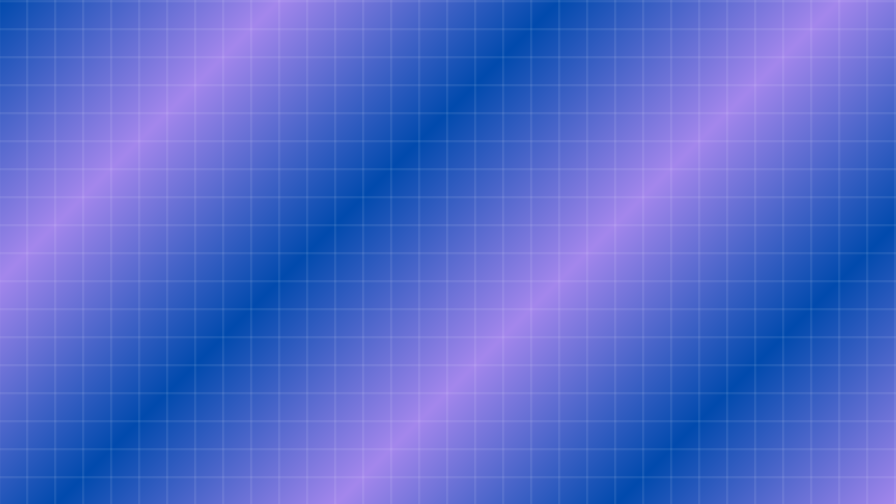
Give the GLSL for this background, as a Shadertoy shader.

```glsl
#define BAND_PERIOD 1.1111
#define GRID_CELL (1.0 / 18.0)
#define LINE_PHASE vec2(0.972, 0.956)
#define LINE_WIDTH 0.0044
#define LINE_ALPHA 0.08
#define DEEP_BLUE vec3(0.004, 0.290, 0.680)
#define SOFT_VIOLET vec3(0.640, 0.527, 0.926)

// Triangle wave: 0 at whole numbers, 1 halfway between them
float triangleWave(float t) {
    return 1.0 - abs(2.0 * fract(t) - 1.0);
}

// Antialiased coverage of the vertical (x) and horizontal (y) grid lines
vec2 gridCoverage(vec2 p, float pixel) {
    vec2 dist = abs(fract(p / GRID_CELL - LINE_PHASE + 0.5) - 0.5) * GRID_CELL;
    return clamp((0.5 * LINE_WIDTH - dist) / pixel + 0.5, 0.0, 1.0);
}

void mainImage(out vec4 fragColor, in vec2 fragCoord) {
    float pixel = 1.0 / iResolution.y;
    vec2 p = fragCoord * pixel;

    // Diagonal bands, measured from the upper left corner
    float diagonal = p.x + 1.0 - p.y;
    vec3 color = mix(DEEP_BLUE, SOFT_VIOLET, triangleWave(diagonal / BAND_PERIOD));

    // Two layers of faint white lines, brighter where they cross
    vec2 lines = LINE_ALPHA * gridCoverage(p, pixel);
    color = mix(color, vec3(1.0), lines.x);
    color = mix(color, vec3(1.0), lines.y);

    fragColor = vec4(color, 1.0);
}
```
